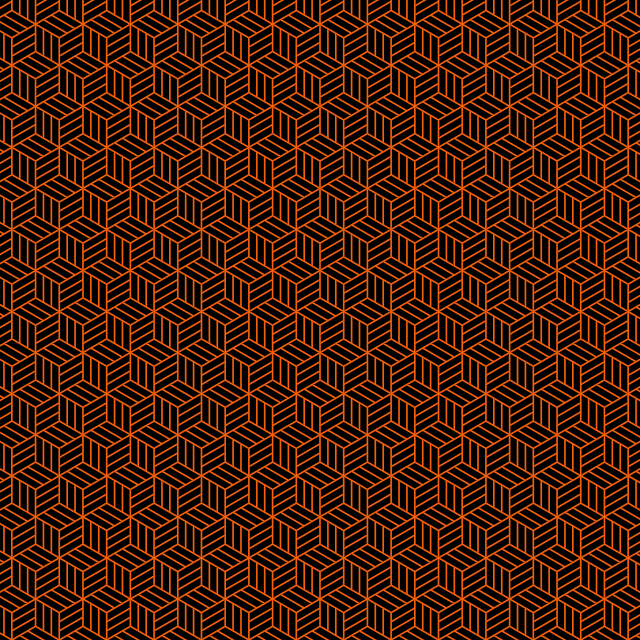
Give the GLSL for this pattern, as a three.js fragment shader.

```glsl
// Tumbling-block lattice of orange outlines, each rhombus hatched into three dark bars.
varying vec2 vUv;

const float SIXTH_TURN = 1.04719755;

// Offset from the nearest six-way joint of a triangular lattice with unit spacing.
vec2 nearestJoint(vec2 p) {
  vec2 cell = vec2(1.0, sqrt(3.0));
  vec2 a = mod(p + 0.5 * cell, cell) - 0.5 * cell;
  vec2 b = mod(p, cell) - 0.5 * cell;
  return dot(a, a) < dot(b, b) ? a : b;
}

// Turns the six sectors around a joint onto the one that faces right.
vec2 foldSector(vec2 q) {
  float turn = SIXTH_TURN * floor(atan(q.y, q.x) / SIXTH_TURN + 0.5);
  float c = cos(turn), s = sin(turn);
  return vec2(c * q.x + s * q.y, c * q.y - s * q.x);
}

// Distance to the nearest of a row of evenly spaced lines.
float lineDistance(float x, float spacing) {
  return abs(fract(x / spacing + 0.5) - 0.5) * spacing;
}

void main() {
  float repeats = 13.5;
  vec2 p = vUv * repeats - vec2(0.25, 0.0);
  float pixel = fwidth(vUv.y) * repeats;

  vec2 q = foldSector(nearestJoint(p));
  float halfRoot3 = 0.5 * sqrt(3.0);

  // Hatching runs along one pair of rhombus sides; the other pair closes it.
  float hatch = lineDistance(0.5 * q.x + halfRoot3 * q.y, 1.0 / 6.0);
  float sides = lineDistance(0.5 * q.x - halfRoot3 * q.y, 0.5);
  float d = min(hatch, sides);

  float ink = clamp((0.0176 - d) / pixel + 0.5, 0.0, 1.0);
  vec3 black = vec3(0.003, 0.0, 0.0);
  vec3 orange = vec3(0.96, 0.375, 0.05);
  gl_FragColor = vec4(mix(black, orange, ink), 1.0);
}
```
